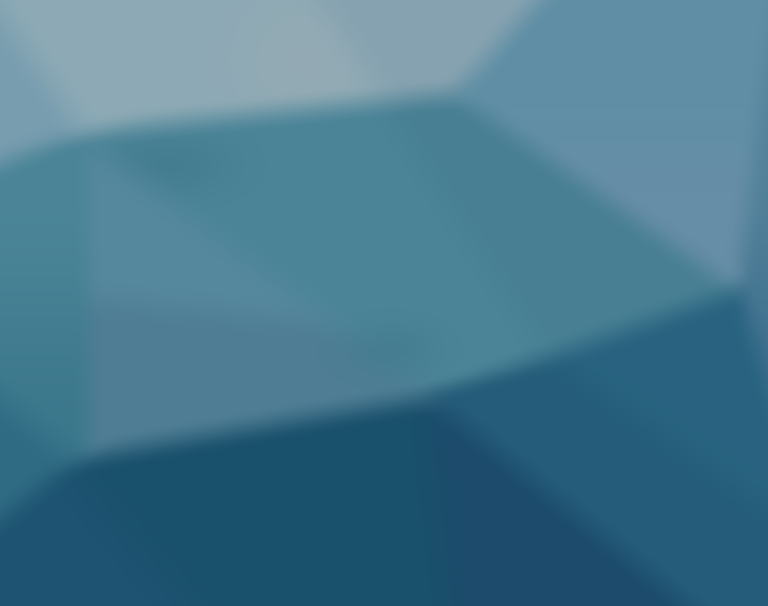
Give the GLSL for this background, as a WebGL 2 fragment shader.

```glsl
#version 300 es
precision highp float;
// Soft-focus low-poly background: blurred facets in pale grey, teal and deep blue.
// Each facet is a product of smooth half-planes, painted from back to front;
// x runs 0..1 rightwards and y runs 0..HEIGHT downwards, in canvas widths.
uniform vec2 u_resolution;
out vec4 fragColor;

const float HEIGHT = 0.789;
const float SOFT = 0.025;    // blur of the main ridges
const float FAINT = 0.034;   // blur of the inner creases

// Corners of the main facets
const vec2 RIDGE_START = vec2(0.0, 0.213);
const vec2 RIDGE_BEND = vec2(0.098, 0.172);
const vec2 RIDGE_PEAK = vec2(0.592, 0.122);
const vec2 RIDGE_END = vec2(0.700, 0.0);
const vec2 RIGHT_TOP = vec2(0.832, 0.0);
const vec2 RIGHT_TIP = vec2(0.960, 0.378);
const vec2 RIGHT_BASE = vec2(0.905, HEIGHT);
const vec2 SHORE_START = vec2(0.0, 0.675);
const vec2 SHORE_BEND = vec2(0.098, 0.597);
const vec2 SHORE_MID = vec2(0.560, 0.518);
const vec2 DEEP_END = vec2(0.895, HEIGHT);
const vec2 SLATE_TOP = vec2(0.115, 0.190);

const vec3 TEAL = vec3(0.294, 0.518, 0.592);
const vec3 TEAL_SHADE = vec3(0.265, 0.482, 0.557);
const vec3 TEAL_RIGHT = vec3(0.282, 0.498, 0.576);
const vec3 LEFT_SHADE = vec3(0.235, 0.470, 0.550);
const vec3 LEFT_CORNER = vec3(0.185, 0.420, 0.515);
const vec3 SLATE_LIGHT = vec3(0.337, 0.533, 0.616);
const vec3 SLATE = vec3(0.306, 0.490, 0.580);
const vec3 PALE = vec3(0.549, 0.663, 0.710);
const vec3 PALE_WARM = vec3(0.576, 0.667, 0.706);
const vec3 PALE_RIGHT = vec3(0.525, 0.635, 0.690);
const vec3 PALE_LEFT = vec3(0.465, 0.615, 0.685);
const vec3 SKY = vec3(0.375, 0.560, 0.647);
const vec3 SKY_LOW = vec3(0.400, 0.555, 0.650);
const vec3 STEEL = vec3(0.318, 0.502, 0.600);
const vec3 STEEL_MID = vec3(0.245, 0.440, 0.555);
const vec3 STEEL_LOW = vec3(0.220, 0.408, 0.510);
const vec3 DEEP = vec3(0.098, 0.312, 0.420);
const vec3 DEEP_LEFT = vec3(0.118, 0.330, 0.445);
const vec3 DEEP_RIGHT = vec3(0.110, 0.294, 0.420);
const vec3 BLUE = vec3(0.140, 0.360, 0.475);
const vec3 BLUE_HIGH = vec3(0.155, 0.385, 0.500);

// Soft half-plane: 1 below an edge drawn rightwards, turning with the edge
float side(vec2 p, vec2 a, vec2 b, float blur) {
    vec2 e = normalize(b - a);
    vec2 d = p - a;
    return smoothstep(-blur, blur, e.x * d.y - e.y * d.x);
}

// Gaussian spot stretched by radius
float glow(vec2 p, vec2 center, vec2 radius) {
    vec2 d = (p - center) / radius;
    return exp(-dot(d, d));
}

// Central band with its slate facets and left margin
vec3 middleBand(vec2 p) {
    vec3 c = mix(TEAL, TEAL_RIGHT, side(p, vec2(0.70, 0.45), vec2(0.52, 0.17), FAINT));
    c = mix(c, TEAL_SHADE, 0.8 * glow(p, vec2(0.22, 0.215), vec2(0.08, 0.04)));
    vec3 slate = mix(SLATE_LIGHT, SLATE,
        side(p, vec2(0.115, 0.388), vec2(0.41, 0.418), FAINT));
    c = mix(c, slate, side(p, SLATE_TOP, vec2(0.56, 0.51), FAINT));
    c = mix(c, TEAL_SHADE, 0.7 * glow(p, vec2(0.51, 0.455), vec2(0.06, 0.035)));

    vec3 margin = mix(TEAL, LEFT_SHADE, smoothstep(0.25, 0.56, p.y));
    margin = mix(margin, LEFT_CORNER, side(p, vec2(0.0, 0.52), SHORE_BEND, FAINT));
    return mix(margin, c, smoothstep(-0.022, 0.022, p.x - SLATE_TOP.x));
}

// Pale facets along the top
vec3 paleTop(vec2 p) {
    vec3 c = mix(PALE, PALE_WARM, glow(p, vec2(0.40, 0.08), vec2(0.10, 0.10)));
    c = mix(c, PALE_RIGHT, side(p, vec2(0.50, 0.125), vec2(0.415, 0.0), FAINT));
    return mix(c, PALE_LEFT, side(p, vec2(0.0, 0.02), vec2(0.105, 0.17), FAINT));
}

// Darkest facets at the bottom
vec3 deepBase(vec2 p) {
    vec3 c = mix(DEEP, DEEP_LEFT, side(p, vec2(0.08, 0.60), vec2(0.24, HEIGHT), 0.06));
    return mix(c, DEEP_RIGHT, side(p, vec2(0.592, HEIGHT), SHORE_MID, FAINT));
}

void main() {
    vec2 uv = gl_FragCoord.xy / u_resolution;
    vec2 p = vec2(uv.x, (1.0 - uv.y) * HEIGHT);

    vec3 color = middleBand(p);
    float belowRidge = side(p, RIDGE_START, RIDGE_BEND, SOFT)
                     * side(p, RIDGE_BEND, RIDGE_PEAK, SOFT);
    color = mix(paleTop(p), color, belowRidge);

    // Upper right wedge
    vec3 sky = mix(SKY, SKY_LOW, smoothstep(0.10, 0.28, p.y));
    color = mix(color, sky, side(p, RIDGE_PEAK, RIDGE_END, SOFT)
                          * side(p, RIGHT_TIP, RIDGE_PEAK, SOFT));

    // Lower facets
    color = mix(color, deepBase(p), side(p, SHORE_START, SHORE_BEND, SOFT)
                                  * side(p, SHORE_BEND, SHORE_MID, SOFT));
    vec3 blue = mix(BLUE, BLUE_HIGH, side(p, vec2(0.92, 0.61), vec2(0.70, 0.455), FAINT));
    color = mix(color, blue, side(p, SHORE_MID, RIGHT_TIP, SOFT)
                           * side(p, DEEP_END, SHORE_MID, SOFT));

    // Right-hand strip
    vec3 steel = mix(STEEL, STEEL_MID, smoothstep(0.22, 0.50, p.y));
    steel = mix(steel, STEEL_LOW, smoothstep(0.55, 0.75, p.y));
    color = mix(color, steel, side(p, RIGHT_BASE, RIGHT_TIP, SOFT)
                            * side(p, RIGHT_TIP, RIGHT_TOP, SOFT));
    fragColor = vec4(color, 1.0);
}
```
